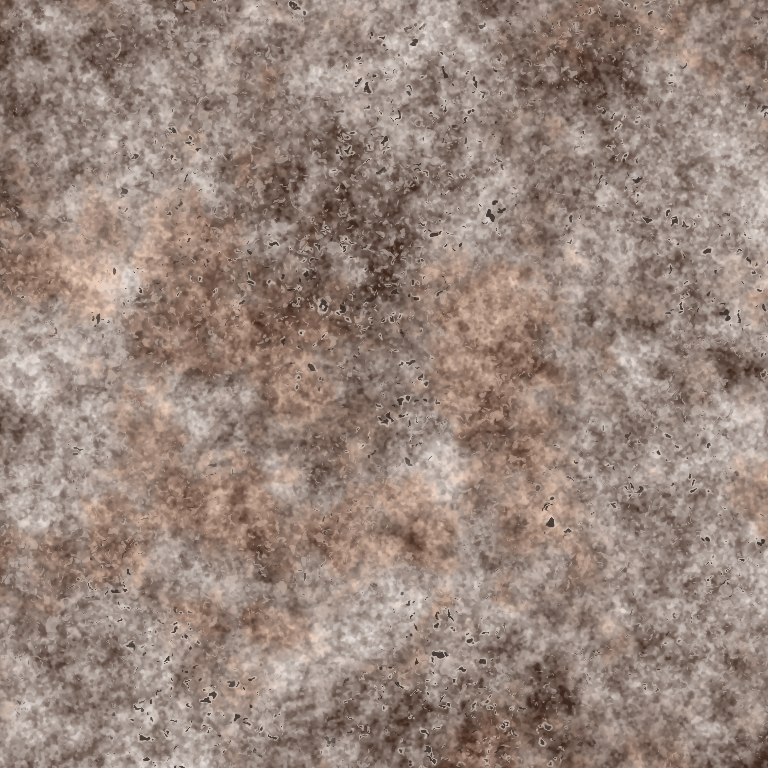
A Shadertoy shader for this texture:

```glsl
const vec3 DARK_STONE = vec3(0.41, 0.33, 0.29);
const vec3 PALE_STONE = vec3(0.80, 0.75, 0.72);
const vec3 PIT_COLOR = vec3(0.20, 0.16, 0.14);
const vec3 RIM_COLOR = vec3(0.85, 0.80, 0.76);
const vec3 RUST_TINT = vec3(1.02, 0.93, 0.87);
const vec3 COOL_TINT = vec3(0.99, 1.00, 1.01);
const vec2 RUST_CENTER = vec2(0.34, 0.42);
const float BASE_TONE = 0.45;
const float CLOUD_CONTRAST = 0.46;
const float MOTTLE_CONTRAST = 0.46;
const float CLOUD_SCALE = 4.0;
const float MOTTLE_SCALE = 28.0;
const float WARP = 0.016;
const float EDGE = 0.0010;
const float RIM_WIDTH = 0.0030;

vec3 hash3(vec2 cell, float seed) {
    vec3 p = fract(vec3(cell, seed) * vec3(0.1031, 0.1030, 0.0973) + 0.37);
    p += dot(p, p.yxz + 33.33);
    return fract((p.xxy + p.yxx) * p.zyx);
}

// Cellular noise: random cell values blended by distance to their points
float cellNoise(vec2 p, float seed) {
    vec2 base = floor(p);
    float total = 0.0, weights = 0.0;
    for (int y = -1; y <= 1; y++)
    for (int x = -1; x <= 1; x++) {
        vec2 cell = base + vec2(x, y);
        vec3 h = hash3(cell, seed);
        vec2 d = cell + h.xy - p;
        float w = exp(-6.0 * dot(d, d));
        total += w * h.z;
        weights += w;
    }
    return total / weights;
}

// Sum of octaves, centered on zero
float layers(vec2 p, int octaves, float gain, float seed) {
    const mat2 turn = mat2(0.8, 0.6, -0.6, 0.8);
    float sum = 0.0, amp = 1.0;
    for (int i = 0; i < octaves; i++) {
        sum += amp * (cellNoise(p, seed + float(i) * 7.0) - 0.5);
        p = turn * p * 2.03 + 5.7;
        amp *= gain;
    }
    return sum;
}

// Signed distance to scattered, randomly turned ovals
float ovals(vec2 uv, float cells, float chance, float size, float seed) {
    vec2 p = uv * cells;
    vec2 base = floor(p);
    float nearest = 1.0;
    for (int y = -1; y <= 1; y++)
    for (int x = -1; x <= 1; x++) {
        vec2 cell = base + vec2(x, y);
        vec3 place = hash3(cell, seed);
        vec3 form = hash3(cell, seed + 11.0);
        if (place.z > chance) continue;
        float angle = 6.2832 * form.x;
        vec2 axis = vec2(cos(angle), sin(angle));
        vec2 d = p - cell - place.xy;
        vec2 q = vec2(dot(d, axis), dot(d, vec2(-axis.y, axis.x)));
        q.y *= 1.0 + 1.6 * form.y;
        nearest = min(nearest, length(q) - size * mix(0.35, 1.0, form.z * form.z));
    }
    return nearest / cells;
}

float cover(float distance, float soft) {
    return 1.0 - smoothstep(-soft, soft, distance);
}

void mainImage(out vec4 fragColor, in vec2 fragCoord) {
    vec2 uv = fragCoord / iResolution.y;
    float soft = max(EDGE, 0.6 / iResolution.y);

    // Ragged outlines at two sizes
    vec2 warped = uv + WARP * vec2(layers(uv * 16.0, 3, 0.7, 20.0), layers(uv * 16.0, 3, 0.7, 50.0));
    vec2 ragged = uv + 0.009 * vec2(layers(uv * 90.0, 2, 0.6, 80.0), layers(uv * 90.0, 2, 0.6, 100.0));

    // Broad clouds, then unwarped mottling down to grain
    float mottle = layers(uv * MOTTLE_SCALE, 4, 1.04, 30.0);
    float tone = BASE_TONE + MOTTLE_CONTRAST * mottle;
    tone += CLOUD_CONTRAST * layers(warped * CLOUD_SCALE, 3, 0.95, 1.0);

    // Rust stains gathered around one region
    vec2 away = (uv - RUST_CENTER) * vec2(1.0, 1.35);
    float rust = layers(warped * 5.0, 4, 0.8, 120.0) + 0.5 * exp(-6.0 * dot(away, away));
    rust = smoothstep(0.0, 0.9, rust + 0.25 * mottle);
    tone += 0.03 - 0.20 * rust;

    // Pale mineral crumbs
    float cluster = smoothstep(-0.35, 0.35, layers(warped * 8.0, 3, 0.8, 160.0));
    float crumbs = cover(ovals(ragged, 44.0, 0.50, 0.42 * cluster, 200.0), soft * 1.4);
    float flecks = cover(ovals(ragged, 105.0, 0.55, 0.48 * cluster, 230.0), soft);
    tone = mix(tone, max(tone, 0.95), 0.55 * max(crumbs, flecks) * smoothstep(0.0, 0.3, cluster));

    vec3 color = mix(DARK_STONE, PALE_STONE, clamp(tone, -0.4, 1.25));
    color *= mix(COOL_TINT, RUST_TINT, rust);

    // Dark pits with broken pale rims
    float worn = smoothstep(-0.4, 0.4, layers(uv * 5.0, 3, 0.7, 260.0) + 0.3 * (uv.x - 0.5));
    float pits = ovals(ragged, 36.0, 0.36, 0.24 * worn, 300.0);
    float pores = ovals(ragged, 80.0, 0.36, 0.30 * worn, 330.0);
    float holes = min(pits, pores);
    float broken = smoothstep(0.35, 0.6, cellNoise(uv * 75.0, 360.0));
    float rim = cover(holes - RIM_WIDTH * worn, soft * 1.3) * broken;
    color = mix(color, RIM_COLOR, 0.65 * rim * worn);
    color = mix(color, PIT_COLOR, 0.85 * worn * cover(holes, soft));

    fragColor = vec4(clamp(color, 0.0, 1.0), 1.0);
}
```
